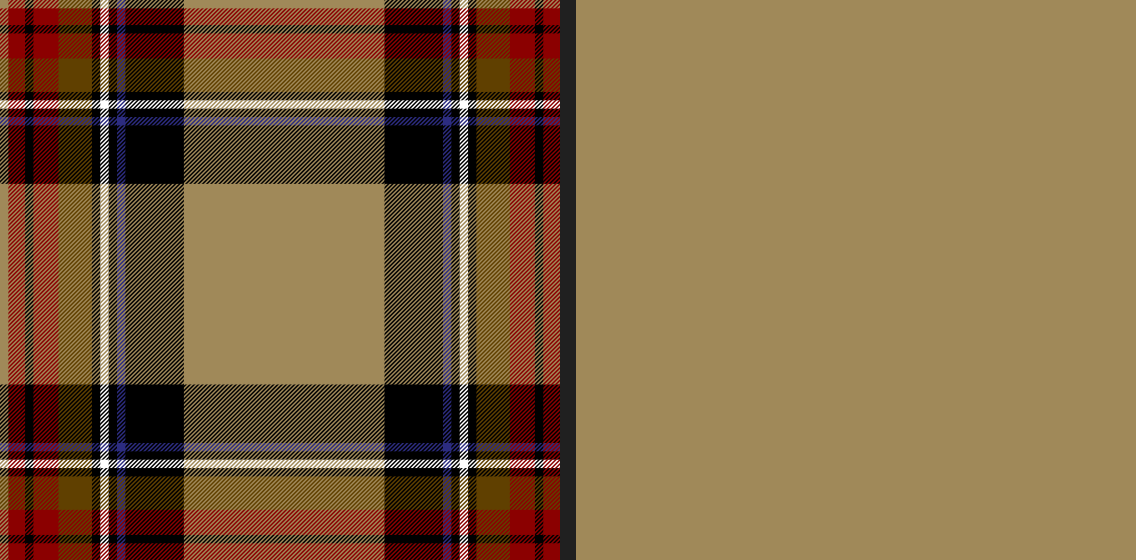
Left: the whole. Right: its middle third, enlarged.
Reproduce this pattern procedurally as a Shadertoy shader.

```glsl
// Woven tartan: one mirrored sequence of stripes serves as both warp and weft.
// A fine 45 degree twill decides which of the two sets of threads is on top.
// Lengths are in stripe units, with SETT units to one full repeat.

#define SETT 67.0
#define REPEATS 1.0
#define PIVOT vec2(34.0, 33.0)
#define TWILL_PER_UNIT 2.0
#define TWILL_PHASE 0.0
#define TAN vec3(0.627, 0.537, 0.349)
#define BLACK vec3(0.0)
#define BROWN vec3(0.376, 0.251, 0.0)
#define RED vec3(0.545, 0.0, 0.0)
#define BLUE vec3(0.173, 0.173, 0.502)
#define WHITE vec3(1.0)

// Smoothed step, one pixel wide
float edge(float start, float d, float pixel) {
    return clamp((d - start) / pixel + 0.5, 0.0, 1.0);
}

// Smoothed stripe from start to end
float stripe(float start, float end, float d, float pixel) {
    return edge(start, d, pixel) - edge(end, d, pixel);
}

// Distance from the nearest mirror line at the middle of the broad tan stripe
float mirrorDistance(float p) {
    return abs(mod(p + 0.5 * SETT, SETT) - 0.5 * SETT);
}

// Thread colour, from the broad tan stripe outwards
vec3 threadColor(float d, float pixel) {
    // Broad grounds
    vec3 color = mix(TAN, BLACK, edge(12.0, d, pixel));
    color = mix(color, BROWN, edge(23.0, d, pixel));
    color = mix(color, RED, edge(27.0, d, pixel));
    color = mix(color, TAN, edge(33.0, d, pixel));

    // Narrow lines
    color = mix(color, BLUE, stripe(19.0, 20.0, d, pixel));
    color = mix(color, WHITE, stripe(21.0, 22.0, d, pixel));
    return mix(color, BLACK, stripe(30.0, 31.0, d, pixel));
}

// 1 where the warp is on top, 0 where the weft is
float twill(vec2 p, float pixel) {
    float wave = abs(fract((p.x - p.y) * TWILL_PER_UNIT + TWILL_PHASE) - 0.5);
    float blur = sqrt(2.0) * TWILL_PER_UNIT * pixel;
    return edge(0.25, wave, blur);
}

void mainImage(out vec4 fragColor, in vec2 fragCoord) {
    float pixel = SETT * REPEATS / iResolution.y;
    vec2 p = fragCoord * pixel - PIVOT;

    vec3 warp = threadColor(mirrorDistance(p.x), pixel);
    vec3 weft = threadColor(mirrorDistance(p.y), pixel);

    fragColor = vec4(mix(weft, warp, twill(p, pixel)), 1.0);
}
```
